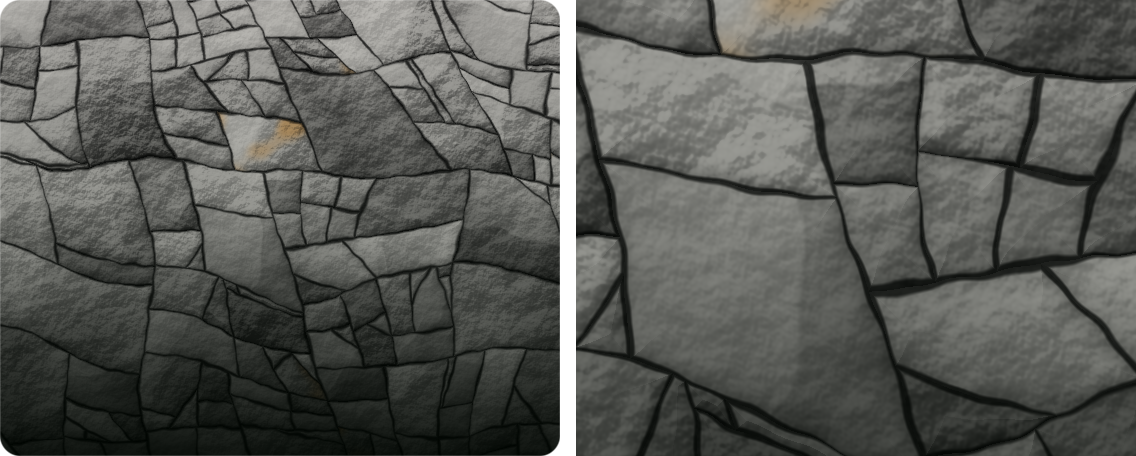
Left: the whole. Right: its middle third, enlarged.
Give the GLSL for this texture, as a WebGL 1 fragment shader.

```glsl
precision highp float;
uniform vec2 u_resolution;

float hash(vec2 p) {
  return fract(sin(dot(p, vec2(127.1, 311.7))) * 43758.545);
}

vec2 hash2(vec2 p) {
  return vec2(hash(p), hash(p + 37.3));
}

float corner(vec2 cell, vec2 offset, vec2 f) {
  float angle = 6.2832 * hash(cell + offset);
  return dot(vec2(cos(angle), sin(angle)), f - offset);
}

float gradientNoise(vec2 p) {
  vec2 i = floor(p), f = fract(p);
  vec2 u = f * f * f * (f * (f * 6.0 - 15.0) + 10.0);
  return mix(mix(corner(i, vec2(0, 0), f), corner(i, vec2(1, 0), f), u.x),
             mix(corner(i, vec2(0, 1), f), corner(i, vec2(1, 1), f), u.x), u.y);
}

// Chiselled rock height: broad creases plus finer grain
float rockHeight(vec2 p) {
  float height = 0.6 * abs(gradientNoise(p * 9.0 + 5.0));
  float amplitude = 0.42;
  p *= 17.0;
  for (int i = 0; i < 5; i++) {
    height += amplitude * gradientNoise(p);
    p = mat2(1.6, 1.2, -1.2, 1.6) * p + 3.7;
    amplitude *= 0.54;
  }
  return height;
}

// Masonry by repeated slanted cuts that stop at varied stone sizes.
// Returns joint distance; gives the stone id, outward normal and local position
float stoneWall(vec2 p, vec2 size, out vec2 id, out vec2 normal, out vec2 local) {
  vec2 low = p, high = size - p;
  id = vec2(1.0, 4.0);
  for (int level = 0; level < 9; level++) {
    float area = size.x * size.y;
    if (area < 0.006 || (area < 0.07 && hash(id + 3.1) < 0.38)) break;
    vec2 span = low + high;
    vec2 place = low / span;
    bool upright = size.x > size.y * mix(0.95, 1.6, hash(id + 6.3));
    if (level == 0) upright = false;
    float ratio = mix(0.36, 0.64, hash(id + 11.2));
    float slant = 0.36 * (hash(id + 17.9) - 0.5);
    float cut = ratio + slant * ((upright ? place.y : place.x) - 0.5);
    vec2 axis = upright ? vec2(1, 0) : vec2(0, 1);
    float side = step(cut, dot(place, axis));
    vec2 cutSpan = axis * span;
    low -= side * cut * cutSpan;
    high -= (1.0 - side) * (1.0 - cut) * cutSpan;
    size *= mix(vec2(1.0), vec2(mix(ratio, 1.0 - ratio, side)), axis);
    id.x = id.x * 2.0 + side;
  }
  local = 0.5 * (low - high);
  float edge = low.x;
  normal = vec2(-1, 0);
  if (high.x < edge) { edge = high.x; normal = vec2(1, 0); }
  if (low.y < edge) { edge = low.y; normal = vec2(0, -1); }
  if (high.y < edge) { edge = high.y; normal = vec2(0, 1); }

  // Corners of larger stones broken off as wedge-shaped shards
  for (int k = 0; k < 2; k++) {
    if (size.x * size.y > 0.007 && hash(id + 13.7) > 0.52) {
      float angle = 6.2832 * hash(id + 5.1);
      vec2 cut = vec2(cos(angle), sin(angle));
      float side = dot(local, cut) - 0.36 * min(size.x, size.y);
      if (abs(side) < edge) { edge = abs(side); normal = -cut * sign(side); }
      id.y += side > 0.0 ? 1.37 : 2.61;
    }
  }
  return edge;
}

void main() {
  vec2 p = gl_FragCoord.xy / u_resolution.y;
  float aspect = u_resolution.x / u_resolution.y;
  float pixel = 1.0 / u_resolution.y;
  vec2 light = normalize(vec2(-0.45, 0.9));

  // Stone layout, gently bent, with slightly chipped outlines
  vec2 q = p + 0.06;
  q += 0.06 * vec2(gradientNoise(p * 3.4), gradientNoise(p * 3.4 + 40.0));
  q += 0.005 * vec2(gradientNoise(p * 32.0), gradientNoise(p * 32.0 + 17.0));
  vec2 id, normal, local;
  float edge = stoneWall(q, vec2(aspect, 1.0) + 0.12, id, normal, local);

  // Relief, tilt and tone of each stone
  vec2 grain = p + 4.0 * hash2(id + 2.3);
  float relief = rockHeight(grain) - rockHeight(grain + light * 0.003);
  relief *= mix(2.5, 7.5, hash(id + 21.0));
  float shade = 0.7 + 0.6 * hash(id + 33.0);
  shade += relief / (1.0 + 2.0 * abs(relief));
  shade += 2.6 * dot(local, hash2(id + 8.0) - 0.5);
  shade += 0.25 * gradientNoise(grain * 6.0);
  shade += 0.3 * gradientNoise(p * 2.3 + 8.0);
  shade += 0.26 * dot(normal, light) * exp(-edge * 80.0);

  // Flat facet chipped from one flank
  vec2 flank = normalize(hash2(id + 44.0) - 0.5);
  float crease = dot(local, flank) - 0.035 + 0.025 * gradientNoise(grain * 14.0);
  shade -= 0.26 * dot(flank, vec2(0.5, -0.85)) * smoothstep(-0.003, 0.003, crease);
  shade = max(shade, 0.35);

  // Thin dark joints of uneven width
  float joint = 0.0018 + 0.004 * gradientNoise(p * 14.0 + 60.0);
  float face = smoothstep(joint - pixel, joint + pixel + 0.0015, edge);
  shade *= mix(0.3, 1.0, face) * (1.0 - 0.25 * exp(-edge * 130.0));

  // Light falls off towards the ground, highlights stay soft
  float tone = (0.055 + 0.63 * p.y) * shade;
  tone -= 0.65 * max(tone - 0.57, 0.0);
  vec3 color = tone * vec3(1.01, 1.0, 0.975);
  color += vec3(-0.008, 0.01, -0.004) * (1.0 - p.y);

  // Rusty patches on a few stones
  float rust = step(0.95, hash(id + 51.0));
  rust *= smoothstep(-0.15, 0.35, gradientNoise(grain * 13.0 + 9.0));
  color *= mix(vec3(1.0), vec3(1.08, 0.88, 0.62), rust);

  // Rounded panel on white
  vec2 halfSize = 0.5 * vec2(aspect, 1.0);
  vec2 outside = max(abs(p - halfSize) - halfSize + 0.045, 0.0);
  float page = smoothstep(-pixel, pixel, length(outside) - 0.045);
  gl_FragColor = vec4(mix(color, vec3(1.0), page), 1.0);
}
```
